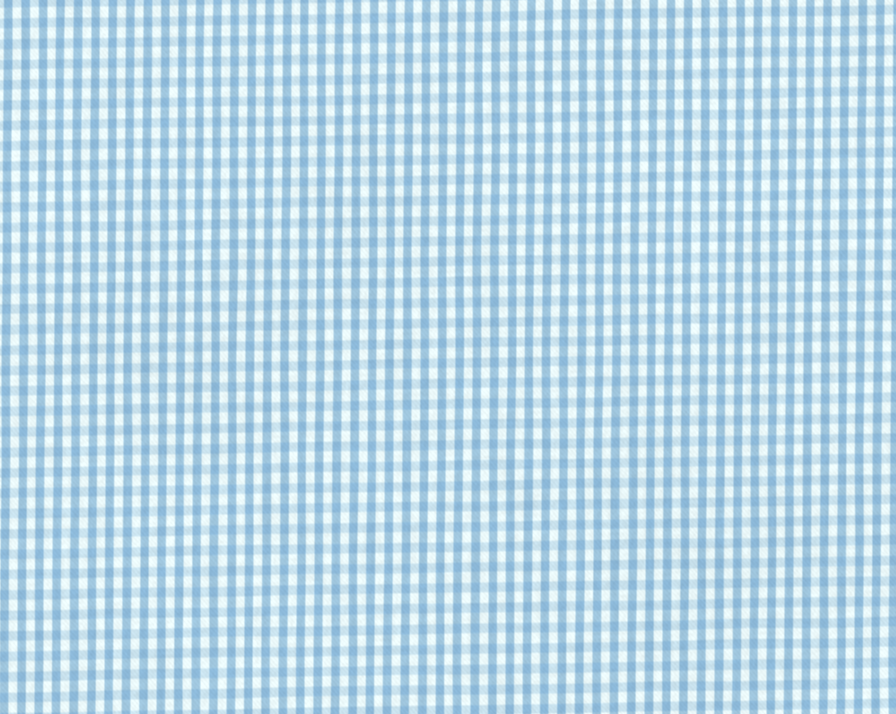
Reproduce this texture procedurally as a Shadertoy shader.

```glsl
// Pale blue and white gingham cloth with slightly skewed woven checks.

const vec2 REPEATS = vec2(51.4, 35.0);      // checks across and down
const vec2 WHITE_CENTER = vec2(0.348, 0.645); // middle of one white check
const float ROW_RISE = 0.020;               // rows climb toward the right
const float COLUMN_LEAN = 0.005;            // columns lean right toward the top
const vec2 STRIPE_WIDTH = vec2(0.49, 0.47); // dyed share of each repeat
const float EDGE_SOFTNESS = 0.075;          // half width of a stripe edge
const float WOBBLE = 0.07;                  // drift of stripes, in repeats
const float THREADS = 6.0;                  // threads per repeat
const float THREAD_SHADE = 0.022;
const float GRAIN_SHADE = 0.035;
const float TWILL_SHADE = 0.025;
const float CLOTH_SHADE = 0.018;

const vec3 WHITE = vec3(0.925, 0.978, 0.982);
const vec3 PALE_BLUE = vec3(0.790, 0.888, 0.932);
const vec3 MID_BLUE = vec3(0.625, 0.776, 0.868);
const vec3 DEEP_BLUE = vec3(0.550, 0.724, 0.850);

float hash(vec2 p) {
    vec3 q = fract(vec3(p.xyx) * 0.1031);
    q += dot(q, q.yzx + 33.33);
    return fract((q.x + q.y) * q.z);
}

float noise(vec2 p) {
    vec2 i = floor(p), f = fract(p);
    f = f * f * (3.0 - 2.0 * f);
    return mix(mix(hash(i), hash(i + vec2(1, 0)), f.x),
               mix(hash(i + vec2(0, 1)), hash(i + vec2(1, 1)), f.x), f.y);
}

// Dyed coverage; stripes lie halfway between the white centers at integers.
float stripe(float coord, float width, float pixel) {
    float dist = abs(fract(coord) - 0.5) - 0.5 * width;
    float soft = max(EDGE_SOFTNESS, 0.7 * pixel);
    return 1.0 - smoothstep(-soft, soft, dist);
}

void mainImage(out vec4 fragColor, in vec2 fragCoord) {
    vec2 uv = fragCoord / iResolution.xy;
    vec2 pixel = REPEATS / iResolution.xy;

    // Skewed weave coordinates, one unit per check
    vec2 offset = uv - WHITE_CENTER;
    vec2 weave = (offset - vec2(COLUMN_LEAN, ROW_RISE) * offset.yx) * REPEATS;
    vec2 drift = vec2(noise(weave * vec2(0.7, 0.2) + 80.0),
                      noise(weave * vec2(0.2, 0.7) + 140.0)) - 0.5;
    vec2 cloth = weave + WOBBLE * drift;

    // Crossing dyed stripes give four colours
    float column = stripe(cloth.x, STRIPE_WIDTH.x, pixel.x);
    float row = stripe(cloth.y, STRIPE_WIDTH.y, pixel.y);
    vec3 color = mix(mix(WHITE, PALE_BLUE, row),
                     mix(MID_BLUE, DEEP_BLUE, row), column);

    // Uneven threads, fine grain and diagonal twill
    vec2 thread = cloth * THREADS + 400.0;
    float shade = THREAD_SHADE * (noise(thread * vec2(1.0, 0.12))
                                + noise(thread * vec2(0.12, 1.0) + 57.0) - 1.0);
    shade += GRAIN_SHADE * (noise(thread * 1.3 + 211.0) - 0.5);
    float twillPixel = (pixel.x + pixel.y) * THREADS * 0.7;
    float twill = abs(fract((thread.x + thread.y) * 0.7) - 0.5) * 2.0 - 0.5;
    shade += TWILL_SHADE * twill * (1.0 - smoothstep(0.4, 1.0, twillPixel));

    // Broad unevenness across the cloth
    shade += CLOTH_SHADE * (noise(uv * vec2(5.0, 4.0) + 19.0) - 0.5);
    fragColor = vec4(clamp(color * (1.0 + shade), 0.0, 1.0), 1.0);
}
```
